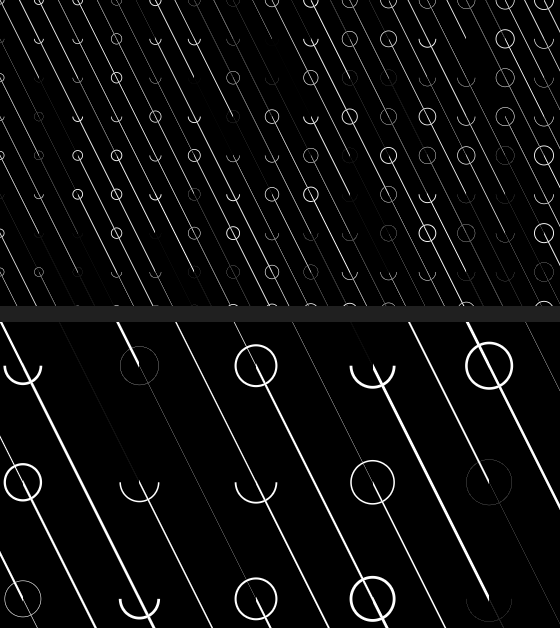
Top: the whole. Bottom: its middle third, enlarged.
This pattern is drawn by a WebGL 1 fragment shader. Its source:

```glsl
precision highp float;

uniform vec2 u_resolution;

#define ROWS 7.875          // cells over the canvas height
#define RADIUS_LEFT 0.105   // ring radius in the first column, in cells
#define RADIUS_STEP 0.01    // radius gained per column
#define MAX_STROKE 0.025    // widest stroke, in cells
#define HALF_SHARE 0.45     // share of rings cut to their lower half
#define SLOPE 2.0           // rows descended per column by each line
#define INK vec3(1.0)
#define PAPER vec3(0.0)

float hash(vec2 cell, float seed) {
  return fract(sin(dot(cell, vec2(127.1, 311.7)) + seed * 74.7) * 43758.55);
}

// Ring and line of one cell share the same random stroke width.
float strokeWidth(vec2 cell) {
  return MAX_STROKE * hash(cell, 1.0);
}

// Box-filtered coverage, so strokes thinner than a pixel fade out.
float stroke(float dist, float width, float pixel) {
  float inner = max(dist - 0.5 * pixel, -0.5 * width);
  float outer = min(dist + 0.5 * pixel, 0.5 * width);
  return clamp((outer - inner) / pixel, 0.0, 1.0);
}

// Full or lower-half ring around the nearest lattice point.
float ring(vec2 p, float pixel) {
  vec2 cell = floor(p + 0.5);
  vec2 offset = p - cell;
  float radius = RADIUS_LEFT + RADIUS_STEP * cell.x;
  float coverage = stroke(abs(length(offset) - radius), strokeWidth(cell), pixel);
  float lowerHalf = clamp(0.5 + offset.y / pixel, 0.0, 1.0);
  return coverage * mix(1.0, lowerHalf, step(hash(cell, 2.0), HALF_SHARE));
}

// Each lattice point sends a line to the point one column on, SLOPE rows down.
float slantedLine(vec2 p, float pixel) {
  float column = floor(p.x);
  float startRow = p.y - SLOPE * (p.x - column);
  float row = floor(startRow + 0.5);
  float dist = abs(startRow - row) / length(vec2(1.0, SLOPE));
  return stroke(dist, strokeWidth(vec2(column, row)), pixel);
}

void main() {
  // Cell units, with rows counted downward from the top edge.
  float pixel = ROWS / u_resolution.y;
  vec2 p = vec2(gl_FragCoord.x, u_resolution.y - gl_FragCoord.y) * pixel;
  float coverage = max(ring(p, pixel), slantedLine(p, pixel));
  gl_FragColor = vec4(mix(PAPER, INK, coverage), 1.0);
}
```
